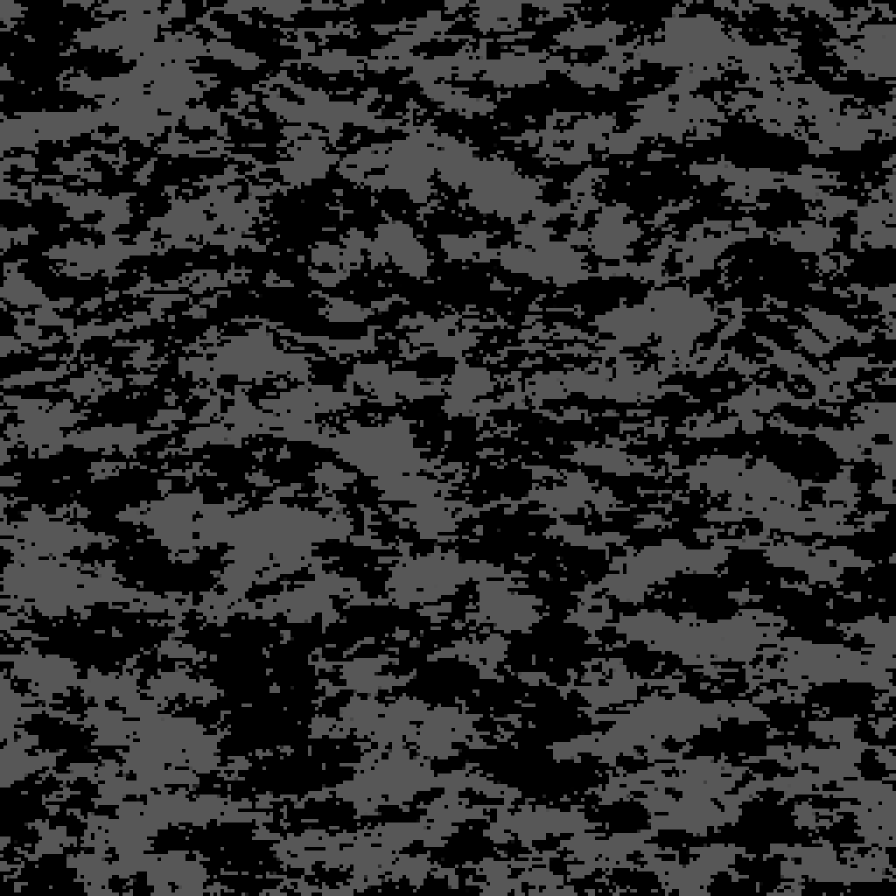
A Shadertoy shader for this texture:

```glsl
const float CELLS = 256.0;
const int OCTAVES = 5;
const vec3 BLACK = vec3(0.0);
const vec3 GREY = vec3(0.34);

vec2 hash22(vec2 p) {
    vec3 q = fract(p.xyx * vec3(0.1031, 0.1030, 0.0973));
    q += dot(q, q.yzx + 33.33);
    return fract((q.xx + q.yz) * q.zy);
}

float cornerSlope(vec2 corner, vec2 offset) {
    return dot(hash22(corner) * 2.0 - 1.0, offset);
}

float gradientNoise(vec2 p) {
    vec2 i = floor(p);
    vec2 f = p - i;
    vec2 u = f * f * f * (f * (f * 6.0 - 15.0) + 10.0);
    vec2 e = vec2(1.0, 0.0);
    float low = mix(cornerSlope(i, f), cornerSlope(i + e, f - e), u.x);
    float high = mix(cornerSlope(i + e.yx, f - e.yx),
                     cornerSlope(i + e.xx, f - e.xx), u.x);
    return mix(low, high, u.y);
}

// Flat, wide patches that become rounder towards the fine grain
float stretchedFbm(vec2 p, vec2 frequency, float gain) {
    float sum = 0.0;
    float amplitude = 1.0;
    for (int i = 0; i < OCTAVES; i++) {
        vec2 shift = vec2(17.37, 41.73) * float(i + 1);
        sum += amplitude * gradientNoise(p * frequency + shift);
        frequency *= vec2(2.0, 1.8);
        amplitude *= gain;
    }
    return sum;
}

// Coverage of one square cell, with gently tilted streaks
float cellCoverage(vec2 cell, float threshold, float softness) {
    vec2 p = (cell + 0.5) / CELLS;
    p.y += 0.07 * gradientNoise(p * vec2(4.0, 3.0) + 91.4);
    float height = stretchedFbm(p, vec2(7.0, 17.0), 0.87);
    return smoothstep(threshold - softness, threshold + softness, height);
}

void mainImage(out vec4 fragColor, in vec2 fragCoord) {
    vec2 p = fragCoord / iResolution.y * CELLS - 0.5;
    float pixelWidth = CELLS / iResolution.y;

    // Blend neighbouring cells only within a pixel of their border
    vec2 base = floor(p);
    vec2 blend = clamp((p - base - 0.5) / pixelWidth + 0.5, 0.0, 1.0);
    float coverage = 0.0;
    for (int y = 0; y < 2; y++) {
        for (int x = 0; x < 2; x++) {
            vec2 side = vec2(x, y);
            vec2 weight = mix(1.0 - blend, blend, side);
            coverage += weight.x * weight.y * cellCoverage(base + side, 0.005, 0.006);
        }
    }
    fragColor = vec4(mix(BLACK, GREY, coverage), 1.0);
}
```
